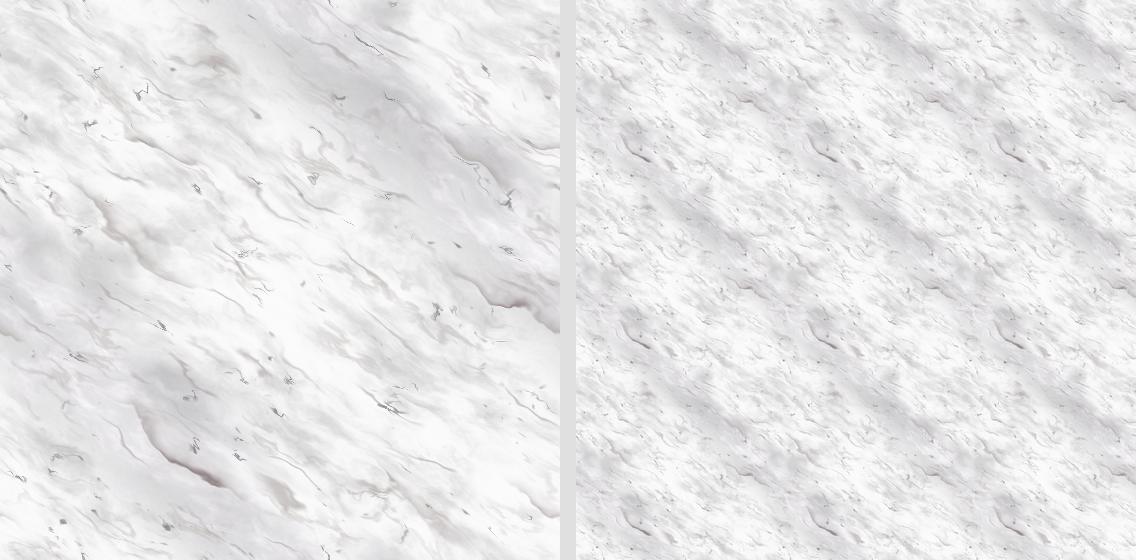
Left: one tile. Right: repeated 3 by 3.
Write a Shadertoy shader that draws this texture.

```glsl
// White marble with slanted grey clouds, taupe veins and fine dark cracks; tiles seamlessly.
#define BASE_LIGHT 0.950
#define CLOUD_CONTRAST 0.135
#define STREAK_CONTRAST 0.100
#define BAND_DEPTH 0.085
#define WISP_STRENGTH 0.38
#define VEIN_STRENGTH 0.80
#define CRACK_STRENGTH 0.75
#define WHITE_KNEE 0.950
#define WHITE_LIMIT 0.985
#define TAUPE vec3(0.67, 0.64, 0.63)
#define UMBER vec3(0.44, 0.37, 0.38)
#define SLATE vec3(0.45, 0.45, 0.46)

const float TAU = 6.2831853;

float hash(vec2 cell, float seed) {
    return fract(sin(dot(cell, vec2(127.1, 311.7)) + seed * 74.7) * 43758.5453);
}

// The canvas repeats at (13,0) and (-5,1) in slanted space; fold a cell into that period.
vec2 wrapCell(vec2 cell, vec2 scale) {
    float row = floor((cell.y + 0.5) / scale.y);
    cell -= row * vec2(-5.0 * scale.x, scale.y);
    cell.x = floor(mod(cell.x + 0.5, 13.0 * scale.x));
    return cell;
}

float corner(vec2 cell, vec2 offset, vec2 local, vec2 scale, float seed) {
    float angle = TAU * hash(wrapCell(cell + offset, scale), seed);
    return dot(vec2(cos(angle), sin(angle)), local - offset);
}

// Wrapping gradient noise; scale must hold whole numbers.
float noise(vec2 q, vec2 scale, float seed) {
    vec2 p = q * scale;
    vec2 c = floor(p), f = p - c;
    vec2 u = f * f * f * (f * (f * 6.0 - 15.0) + 10.0);
    float low = mix(corner(c, vec2(0, 0), f, scale, seed), corner(c, vec2(1, 0), f, scale, seed), u.x);
    float high = mix(corner(c, vec2(0, 1), f, scale, seed), corner(c, vec2(1, 1), f, scale, seed), u.x);
    return mix(low, high, u.y);
}

float fbm(vec2 q, vec2 scale, float seed, float gain) {
    float sum = 0.0, amp = 1.0;
    for (int i = 0; i < 5; i++) {
        sum += amp * noise(q, scale, seed + float(i));
        scale *= 2.0;
        amp *= gain;
    }
    return sum;
}

float patches(vec2 q, vec2 scale, float seed, float from, float to) {
    return smoothstep(from, to, noise(q, scale, seed));
}

// Signed distance to wavy lines along the grain, in parts of their spacing.
float lineField(vec2 q, float count, float wave, float seed) {
    return fract(q.y * count + wave * fbm(q, vec2(1, 2), seed, 0.5)) - 0.5;
}

// A line that is crisp on one side and fades out on the other.
float oneSided(float d, float edge, float fade) {
    return smoothstep(-edge, edge, d) * exp(-max(d, 0.0) / fade);
}

void mainImage(out vec4 fragColor, in vec2 fragCoord) {
    vec2 uv = fragCoord / iResolution.xy;

    // Slanted space: x runs along the grain, y across it
    vec2 grain = vec2(3.0 * uv.x - 2.0 * uv.y, 2.0 * uv.x + 3.0 * uv.y);
    vec2 warp = vec2(fbm(grain, vec2(1, 2), 10.0, 0.5), fbm(grain, vec2(1, 2), 20.0, 0.5));
    vec2 q = grain + vec2(0.17, 0.13) * warp;

    // Soft clouds, streaks and one broad lilac band
    float cloud = fbm(q, vec2(1, 2), 30.0, 0.52);
    float streak = fbm(q, vec2(3, 8), 40.0, 0.62);
    float band = cos(TAU * (uv.x + uv.y - 0.5 + 0.13 * cloud));
    band = smoothstep(0.25, 1.0, band + 0.7 * streak);
    float light = BASE_LIGHT + CLOUD_CONTRAST * cloud + STREAK_CONTRAST * streak - BAND_DEPTH * band;
    light += 0.014 * noise(q, vec2(32, 50), 50.0);
    float room = WHITE_LIMIT - WHITE_KNEE;
    float over = max(light - WHITE_KNEE, 0.0);
    light = min(light, WHITE_KNEE) + room * (1.0 - exp(-over / room));
    vec3 color = vec3(light) + band * vec3(0.001, -0.005, 0.006);

    // Smoky wisps drawn out along the grain
    float wisp = 1.0 - smoothstep(0.0, 0.20, abs(fbm(q, vec2(2, 7), 140.0, 0.55)));
    wisp *= patches(q, vec2(2, 4), 150.0, -0.05, 0.40);
    color = mix(color, TAUPE + 0.03, WISP_STRENGTH * wisp);

    // Broad taupe veins with umber hearts
    float broad = lineField(q, 2.0, 0.50, 60.0);
    float broadMask = patches(grain, vec2(1, 3), 70.0, 0.02, 0.36);
    float vein = oneSided(broad, 0.022, 0.09) * broadMask;
    color = mix(color, TAUPE, VEIN_STRENGTH * vein);
    float heart = oneSided(broad, 0.02, 0.045) * patches(q, vec2(2, 4), 75.0, 0.15, 0.42);
    color = mix(color, UMBER, 0.8 * heart * broadMask);

    // Thin grey-brown threads
    float thread = abs(lineField(q, 5.0, 1.1, 80.0));
    thread = (1.0 - smoothstep(0.0, 0.12, thread)) * patches(q, vec2(2, 6), 90.0, 0.05, 0.42);
    color = mix(color, TAUPE, 0.6 * thread);

    // Short broken cracks
    float crack = 1.0 - smoothstep(0.0, 0.06, abs(fbm(q, vec2(2, 5), 100.0, 0.55)));
    crack *= patches(q, vec2(5, 7), 110.0, 0.20, 0.50);
    color = mix(color, SLATE, CRACK_STRENGTH * crack);

    // Sparse dark flecks
    float fleck = patches(q, vec2(11, 20), 120.0, 0.38, 0.60) * patches(grain, vec2(2, 3), 130.0, 0.05, 0.32);
    color = mix(color, SLATE, 0.75 * fleck);

    fragColor = vec4(clamp(color, 0.0, 1.0), 1.0);
}
```
